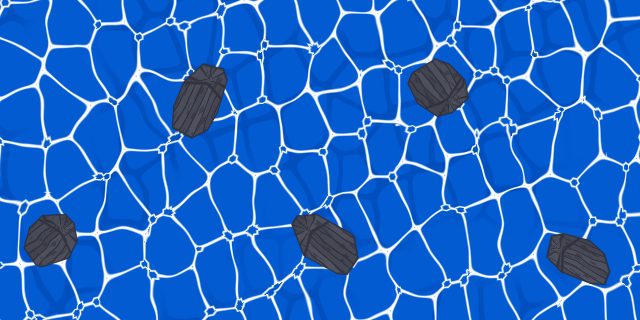
Give the GLSL for this texture, as a WebGL 1 fragment shader.

```glsl
precision highp float;
// Stylised blue water with a white foam net, sunken shadows and ridged grey rocks.
uniform vec2 u_resolution;

const vec3 WATER = vec3(0.01, 0.355, 0.82);
const vec3 DEEP = vec3(0.0, 0.30, 0.73);
const vec3 FOAM = vec3(0.98, 0.99, 1.0);
const vec3 ROCK = vec3(0.285, 0.295, 0.345);
const vec3 GROOVE = vec3(0.165, 0.165, 0.205);

// Lengths are fractions of the canvas height.
const vec2 COLUMN_STEP = vec2(0.135, -0.045);
const vec2 ROW_STEP = vec2(-0.040, 0.180);
const vec2 SQUEEZE = vec2(1.0, 0.8);   // metric that elongates the cells
const float JITTER = 0.60;
const float LINE_HALF_WIDTH = 0.0036;
const float SHADOW_HALF_WIDTH = 0.0085;
const float HOLE_SIZE = 0.0095;
const float ROUNDING = 0.006;
const float EDGE = 0.003;
const float ROCK_COUNT = 5.0;
const float TAU = 6.28318;

float hash(vec2 p) {
  return fract(sin(dot(p, vec2(127.1, 311.7))) * 43758.5);
}

float noise(vec2 p) {
  vec2 i = floor(p), f = fract(p);
  f = f * f * (3.0 - 2.0 * f);
  return mix(mix(hash(i), hash(i + vec2(1, 0)), f.x),
             mix(hash(i + vec2(0, 1)), hash(i + vec2(1, 1)), f.x), f.y);
}

// Jittered site of a cell in a skewed lattice with staggered columns.
vec2 site(vec2 c) {
  vec2 j = 0.5 + JITTER * (vec2(hash(c), hash(c + 57.3)) - 0.5);
  return COLUMN_STEP * (c.x + j.x) + ROW_STEP * (c.y + 0.5 * mod(c.x, 2.0) + j.y);
}

// x: rounded distance to the cell border, y: distance to the second border.
vec2 cellBorders(vec2 p) {
  float det = COLUMN_STEP.x * ROW_STEP.y - COLUMN_STEP.y * ROW_STEP.x;
  vec2 base = vec2(ROW_STEP.y * p.x - ROW_STEP.x * p.y,
                   COLUMN_STEP.x * p.y - COLUMN_STEP.y * p.x) / det;
  base.x = floor(base.x);
  base.y = floor(base.y - 0.5 * mod(base.x, 2.0));

  vec2 nearest = vec2(9.0);
  for (int y = -2; y <= 2; y++)
    for (int x = -2; x <= 2; x++) {
      vec2 r = (site(base + vec2(x, y)) - p) * SQUEEZE;
      if (dot(r, r) < dot(nearest, nearest)) nearest = r;
    }

  float first = 9.0, second = 9.0, sum = 0.0;
  for (int y = -2; y <= 2; y++)
    for (int x = -2; x <= 2; x++) {
      vec2 r = (site(base + vec2(x, y)) - p) * SQUEEZE;
      vec2 across = r - nearest;
      if (dot(across, across) < 1e-6) continue;
      vec2 n = normalize(across);
      float d = dot(0.5 * (r + nearest), n) / length(n * SQUEEZE);
      sum += exp(-d / ROUNDING);
      second = min(second, max(first, d));
      first = min(first, d);
    }
  return vec2(-ROUNDING * log(max(sum, 1e-20)), second);
}

vec2 ripple(vec2 p) {
  return p + 0.026 * (vec2(noise(p * 13.0), noise(p * 13.0 + 40.0)) - 0.5);
}

// Foam threads with small water holes at some of the junctions.
float foam(vec2 p) {
  vec2 b = cellBorders(ripple(p));
  float hole = HOLE_SIZE * smoothstep(0.46, 0.60, noise(p * 14.0 + 9.0));
  float width = LINE_HALF_WIDTH + 0.0024 * (noise(p * 22.0) - 0.5);
  float d = min(b.x - width, b.y - hole - 0.0055);
  d = max(d, hole - b.y);
  return 1.0 - smoothstep(-EDGE, EDGE, d);
}

// Faceted rock: long ridges on the body, a fan of ridges on the cap.
vec4 rock(vec2 p, float id) {
  float h = hash(vec2(id, 3.0)), g = hash(vec2(id, 8.0));
  float side = mod(id, 2.0) * 2.0 - 1.0;
  vec2 centre = vec2((id + 0.5) * 2.0 / ROCK_COUNT + 0.10 * (h - 0.5),
                     0.46 + 0.23 * side + 0.10 * (g - 0.5));
  vec2 size = vec2(0.092 + 0.055 * h, 0.064 + 0.028 * g);
  float turn = TAU * hash(vec2(id, 14.0));
  float c = cos(turn), s = sin(turn);
  vec2 q = mat2(c, -s, s, c) * (p - centre) / size;

  float d = -9.0;
  for (int i = 0; i < 9; i++) {
    float k = float(i);
    float a = TAU * (k + 0.6 * hash(vec2(k, id))) / 9.0;
    d = max(d, dot(q, vec2(cos(a), sin(a))) - 0.80 - 0.18 * hash(vec2(id, k + 20.0)));
  }
  d *= size.y;

  float seam = q.x + 0.25 * abs(q.y) - 0.42;
  float wobble = 0.5 * noise(q * 3.0 + id * 7.0);
  float body = q.y * (4.2 + 0.9 * q.x) + wobble;
  float cap = 1.6 * atan(q.y, q.x - 0.50) + wobble;
  float ridge = seam > 0.0 ? cap : body;
  float rim = 0.5 - abs(fract(ridge) - 0.5);
  float dent = smoothstep(0.66, 0.82, noise(q * vec2(5.0, 14.0) + id));
  float dark = 1.0 - smoothstep(0.03, 0.16, rim);
  dark = max(dark, 1.0 - smoothstep(0.01, 0.06, abs(seam)));
  dark = max(0.75 * max(dark, 0.6 * dent), smoothstep(-0.006, 0.0, d));
  vec3 tone = ROCK * (0.90 + 0.20 * hash(vec2(floor(ridge), id)));
  return vec4(mix(tone, GROOVE, dark), 1.0 - smoothstep(-0.002, 0.002, d));
}

void main() {
  vec2 p = gl_FragCoord.xy / u_resolution.y;

  // Blurred net seen below the surface, fading in and out.
  vec2 sunk = p + vec2(0.37, 0.53);
  float shadow = cellBorders(ripple(sunk)).x - SHADOW_HALF_WIDTH;
  shadow = 1.0 - smoothstep(-EDGE, EDGE, shadow);
  shadow *= smoothstep(0.30, 0.65, noise(p * 5.0 + 3.0));

  vec3 color = mix(WATER, DEEP, 0.85 * shadow);
  color = mix(color, FOAM, foam(p));
  for (float id = 0.0; id < ROCK_COUNT; id++) {
    vec4 stone = rock(p, id);
    color = mix(color, stone.rgb, stone.a);
  }
  gl_FragColor = vec4(color, 1.0);
}
```
